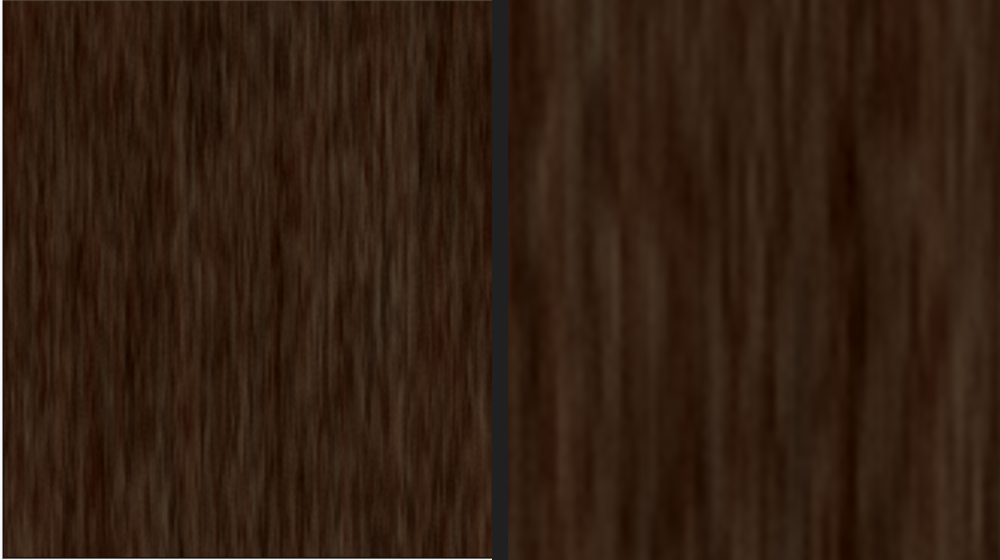
Left: the whole. Right: its middle third, enlarged.
A WebGL 1 fragment shader for this texture:

```glsl
precision highp float;

uniform vec2 u_resolution;

const vec3 DARK_WOOD = vec3(0.170, 0.090, 0.040);
const vec3 LIGHT_WOOD = vec3(0.232, 0.158, 0.102);
const vec3 RED_TINT = vec3(0.050, 0.004, -0.008);
const vec3 RIM_COLOR = vec3(0.07, 0.04, 0.025);
const vec3 MARGIN_COLOR = vec3(0.97);

float hash(vec2 p) {
  return fract(sin(dot(p, vec2(127.1, 311.7))) * 43758.5453);
}

// Smooth random values along one fibre column
float columnNoise(float column, float y) {
  float shifted = y + 17.0 * hash(vec2(column, 4.7));
  float cell = floor(shifted);
  float blend = smoothstep(0.0, 1.0, shifted - cell);
  return mix(hash(vec2(column, cell)), hash(vec2(column, cell + 1.0)), blend);
}

// Staggered vertical fibres, centred on zero
float fibres(vec2 p, vec2 density, float seed) {
  vec2 q = p * density + seed;
  float column = floor(q.x);
  float blend = smoothstep(0.0, 1.0, q.x - column);
  return mix(columnNoise(column, q.y), columnNoise(column + 1.0, q.y), blend) - 0.5;
}

// Light and dark variation at several grain sizes
float grainTone(vec2 p) {
  float tone = 0.85 * fibres(p, vec2(185.0, 24.0), 13.0);
  tone += 0.75 * fibres(p, vec2(105.0, 13.0), 41.0);
  tone += 0.55 * fibres(p, vec2(130.0, 2.2), 73.0);
  tone += 0.45 * fibres(p, vec2(28.0, 4.0), 97.0);
  tone += 0.50 * fibres(p, vec2(6.0, 1.6), 151.0);
  tone += 0.25 * fibres(p, vec2(230.0, 150.0), 211.0);
  return tone;
}

// Reddish streaks, stronger toward the two sides
float redness(vec2 p, float side) {
  float streak = fibres(p, vec2(75.0, 5.0), 307.0);
  float patches = fibres(p, vec2(9.0, 3.0), 353.0);
  return 0.6 * streak + 0.35 * patches + 0.16 * side * side - 0.05;
}

vec3 woodColor(vec2 p, float side) {
  float sway = 0.004 * fibres(p, vec2(5.0, 4.0), 419.0);
  vec2 grainPoint = p + vec2(sway, 0.0);
  vec3 wood = mix(DARK_WOOD, LIGHT_WOOD, 0.5 + 1.4 * grainTone(grainPoint));
  return wood + RED_TINT * redness(grainPoint, side);
}

// Soft step across roughly one pixel
float edge(float limit, float value, float pixel) {
  return smoothstep(limit - pixel, limit + pixel, value);
}

void main() {
  float pixel = 1.0 / u_resolution.y;
  vec2 p = gl_FragCoord.xy * pixel;
  float side = 2.0 * gl_FragCoord.x / u_resolution.x - 1.0;
  vec3 color = woodColor(p, side);

  // Panel rim: dark at left and bottom, faded at top
  float inset = min(p.x - 0.0045, p.y - 0.0025);
  color = mix(RIM_COLOR, color, edge(0.0025, inset, pixel));
  color = mix(color, vec3(0.32, 0.28, 0.24), edge(0.9985, p.y, pixel));

  // Thin pale margin outside the panel
  color = mix(MARGIN_COLOR, color, edge(0.0, inset, 0.7 * pixel));
  gl_FragColor = vec4(color, 1.0);
}
```
